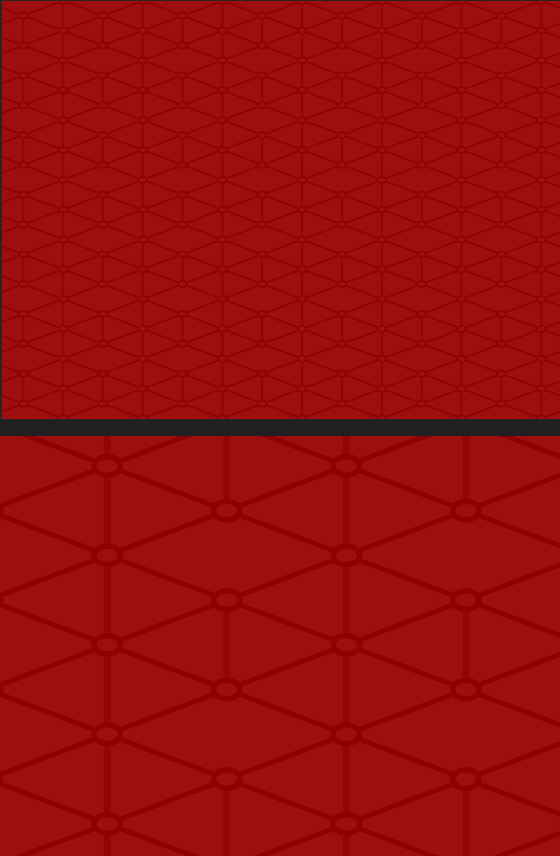
Top: the whole. Bottom: its middle third, enlarged.
Reproduce this pattern procedurally as a WebGL 1 fragment shader.

```glsl
precision highp float;
// Red lattice of flattened diamonds with oval rings at the joints and a thin dark edge.

uniform vec2 u_resolution;

// Soft-edged coverage of a line, from the distance to its centre.
float stroke(float dist, float halfWidth, float soft) {
    return 1.0 - smoothstep(halfWidth - soft, halfWidth + soft, abs(dist));
}

// Approximate signed distance to an ellipse around the origin.
float ellipseDistance(vec2 p, vec2 radius) {
    float k = length(p / radius);
    return (k - 1.0) * max(k, 0.01) / max(length(p / (radius * radius)), 0.01);
}

void main() {
    // Canvas height is 1, with y running down from the top.
    vec2 p = vec2(gl_FragCoord.x, u_resolution.y - gl_FragCoord.y) / u_resolution.y;
    float pixel = 1.0 / u_resolution.y;
    float soft = 0.6 * pixel;

    // Fold the plane into a quarter cell: joints lie at two opposite corners.
    vec2 halfCell = vec2(0.0949, 0.03552);
    vec2 q = p - vec2(0.0550, 0.0373);
    vec2 cell = abs(mod(q + halfCell, 2.0 * halfCell) - halfCell);
    vec2 opposite = halfCell - cell;

    // Slanted lines join the two corners.
    float slant = (cell.x * halfCell.y - cell.y * halfCell.x) / length(halfCell);
    float slants = stroke(slant, 0.0020, soft);

    // Uprights: every second column is broken in alternate rows.
    float present = step(mod(q.y, 4.0 * halfCell.y), 2.0 * halfCell.y);
    float uprights = max(present * stroke(cell.x, 0.0027, soft),
                         stroke(opposite.x, 0.0027, soft));

    // Open rings cover the line ends.
    vec2 radius = vec2(0.0104, 0.0073);
    float ring = min(ellipseDistance(cell, radius), ellipseDistance(opposite, radius));
    float outside = smoothstep(-soft, soft, ring);
    float rings = stroke(ring, 0.0022, soft);

    vec3 color = vec3(0.622, 0.055, 0.055);
    color = mix(color, vec3(0.570, 0.018, 0.022), uprights * outside);
    color = mix(color, vec3(0.553, 0.004, 0.012), max(slants * outside, rings));

    // Dark edge along the left, top and bottom.
    float inset = min(p.x - 0.0040, min(p.y, 1.0 - p.y) - 0.0022);
    float edge = 1.0 - smoothstep(-0.5 * pixel, 0.5 * pixel, inset);
    color = mix(color, vec3(0.16, 0.13, 0.13), edge);

    gl_FragColor = vec4(color, 1.0);
}
```
